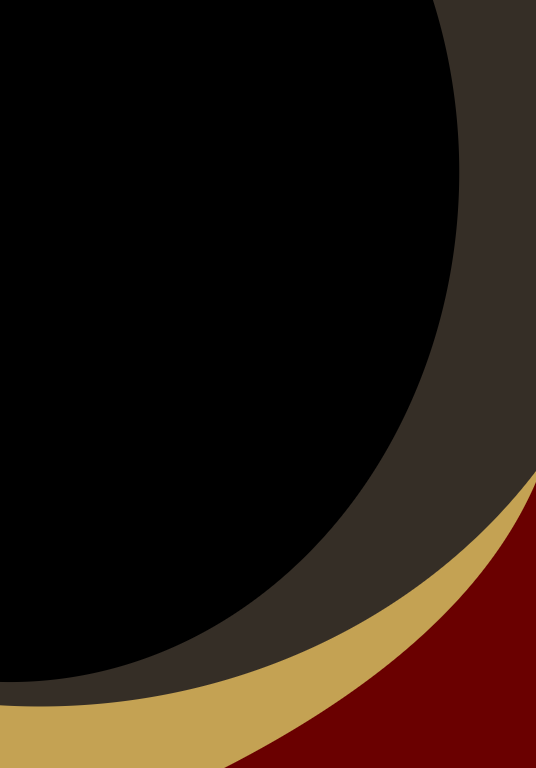
This background is drawn by a WebGL 1 fragment shader. Its source:

```glsl
precision highp float;
// Layered sweeping curves: a black oval over a larger brown oval, above a
// gold crescent on dark red. The ovals are implicit ellipses and the gold edge
// is a quadratic curve; dividing by the gradient gives smooth edges.

#define ASPECT 0.7005
#define BLACK vec3(0.0)
#define BROWN vec3(0.208, 0.180, 0.149)
#define GOLD vec3(0.769, 0.635, 0.325)
#define RED vec3(0.416, 0.0, 0.0)
#define INNER_CENTER vec2(0.0130, 0.7760)
#define INNER_RADII vec2(0.5872, 0.6641)
#define OUTER_CENTER vec2(0.0521, 0.7897)
#define OUTER_RADII vec2(0.7878, 0.7096)
#define CURVE_START vec2(0.2930, 0.0)
#define CURVE_CONTROL vec2(0.6094, 0.1615)
#define CURVE_END vec2(0.7005, 0.3724)

uniform vec2 u_resolution;

// Approximate signed distance to an ellipse, negative inside.
float ellipseDistance(vec2 p, vec2 center, vec2 radii) {
  vec2 q = (p - center) / radii;
  vec2 gradient = 2.0 * q / radii;
  return (dot(q, q) - 1.0) / max(length(gradient), 1e-4);
}

// Approximate signed distance to the parabola through a and b with control c,
// negative on its inner side. On the curve, u = t and v = t * t.
float parabolaDistance(vec2 p, vec2 a, vec2 c, vec2 b) {
  vec2 toControl = c - a;
  vec2 toEnd = b - a;
  float area = toControl.x * toEnd.y - toControl.y * toEnd.x;
  vec2 gradV = vec2(-toControl.y, toControl.x) / area;
  vec2 gradU = 0.5 * vec2(toEnd.y, -toEnd.x) / area + gradV;
  float u = dot(gradU, p - a);
  float v = dot(gradV, p - a);
  vec2 gradient = 2.0 * u * gradU - gradV;
  return (u * u - v) / max(length(gradient), 1e-4);
}

// Coverage of a shape, blended across one pixel at its edge.
float coverage(float dist, float pixel) {
  return clamp(0.5 - dist / pixel, 0.0, 1.0);
}

void main() {
  // Canvas coordinates: height is 1, width is ASPECT.
  vec2 p = gl_FragCoord.xy / u_resolution * vec2(ASPECT, 1.0);
  float pixel = 1.0 / u_resolution.y;

  float goldEdge = parabolaDistance(p, CURVE_START, CURVE_CONTROL, CURVE_END);
  float outerOval = ellipseDistance(p, OUTER_CENTER, OUTER_RADII);
  float innerOval = ellipseDistance(p, INNER_CENTER, INNER_RADII);

  // Paint from back to front.
  vec3 color = mix(RED, GOLD, coverage(goldEdge, pixel));
  color = mix(color, BROWN, coverage(outerOval, pixel));
  color = mix(color, BLACK, coverage(innerOval, pixel));
  gl_FragColor = vec4(color, 1.0);
}
```
